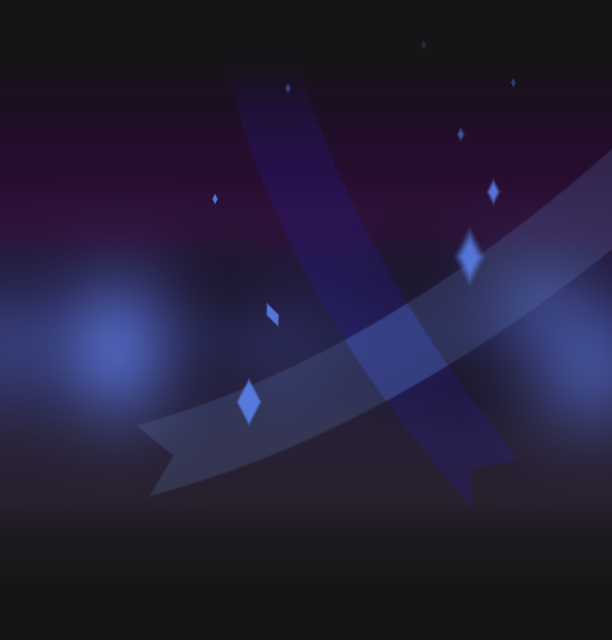
Write a Shadertoy shader that draws this background.

```glsl
// Dusky violet backdrop with soft blue glows, two translucent ribbons and drifting gems.

// Lengths are in canvas heights, origin at the lower left.
const vec3 GLOW_BLUE   = vec3(0.31, 0.39, 0.73);
const vec3 SHADE       = vec3(0.10, 0.08, 0.14);
const vec3 PALE_RIBBON = vec3(0.38, 0.50, 0.76);
const vec3 DEEP_RIBBON = vec3(0.15, 0.11, 0.70);
const vec3 OVERLAP     = vec3(0.02, 0.05, 0.09);
const vec3 GEM_BLUE    = vec3(0.36, 0.52, 0.95);
const float PALE_ALPHA = 0.22;
const float DEEP_ALPHA = 0.20;
const float RIBBON_SOFT = 0.0025;
const float GEM_ASPECT = 0.52;

// Backdrop stops: height, then colour
const int STOP_COUNT = 11;
const vec4 STOPS[STOP_COUNT] = vec4[](
    vec4(0.07, 0.080, 0.080, 0.082), vec4(0.15, 0.105, 0.098, 0.115),
    vec4(0.23, 0.155, 0.125, 0.180), vec4(0.31, 0.155, 0.125, 0.200),
    vec4(0.40, 0.130, 0.110, 0.215), vec4(0.48, 0.130, 0.120, 0.265),
    vec4(0.57, 0.130, 0.100, 0.230), vec4(0.65, 0.175, 0.070, 0.220),
    vec4(0.75, 0.145, 0.050, 0.180), vec4(0.84, 0.110, 0.060, 0.130),
    vec4(0.92, 0.082, 0.080, 0.086));

// Gems: centre, half height, edge blur
const int GEM_COUNT = 9;
const int LEANING_GEM = 1;
const float GEM_LEAN = 0.48;
const vec4 GEMS[GEM_COUNT] = vec4[](
    vec4(0.389, 0.372, 0.035, 0.003), vec4(0.426, 0.508, 0.018, 0.002),
    vec4(0.336, 0.689, 0.008, 0.001), vec4(0.450, 0.862, 0.008, 0.001),
    vec4(0.662, 0.930, 0.007, 0.001), vec4(0.802, 0.871, 0.007, 0.001),
    vec4(0.720, 0.790, 0.009, 0.003), vec4(0.771, 0.700, 0.017, 0.004),
    vec4(0.734, 0.599, 0.036, 0.009));

vec3 backdrop(float y) {
    vec3 color = STOPS[0].yzw;
    for (int i = 1; i < STOP_COUNT; i++)
        color = mix(color, STOPS[i].yzw, smoothstep(STOPS[i - 1].x, STOPS[i].x, y));
    return color;
}

float glow(vec2 p, vec2 center, vec2 radius) {
    vec2 d = (p - center) / radius;
    return exp(-dot(d, d));
}

float parabola(float t, vec3 k) {
    return (k.x * t + k.y) * t + k.z;
}

float inside(float depth, float soft) {
    return smoothstep(-soft, soft, depth);
}

// Rising ribbon with a swallowtail on its left end
float paleRibbon(vec2 p) {
    float top = parabola(p.x, vec3(0.407, 0.1055, 0.294)) - p.y;
    float bottom = p.y - parabola(p.x, vec3(0.374, 0.0885, 0.184));
    float rise = p.y - 0.288;
    float tail = p.x - 0.271 + max(1.24 * rise, -0.587 * rise);
    return inside(min(min(top, bottom) * 0.87, tail * 0.7), RIBBON_SOFT);
}

// Falling ribbon, faded at the top and notched at the bottom
float deepRibbon(vec2 p) {
    float left = p.x - parabola(p.y, vec3(0.471, -1.075, 0.939));
    float right = parabola(p.y, vec3(0.409, -1.0406, 1.071)) - p.x;
    float tail = max(0.738 - p.x, p.y - 0.268 - 0.18 * (p.x - 0.738));
    float fade = 1.0 - smoothstep(0.76, 0.93, p.y);
    return inside(min(min(left, right) * 0.87, tail), RIBBON_SOFT) * fade;
}

float gemMask(vec2 d, float halfHeight, float blur) {
    float halfWidth = halfHeight * GEM_ASPECT;
    float depth = 1.0 - abs(d.x) / halfWidth - abs(d.y) / halfHeight;
    return inside(depth * halfWidth * 0.89, max(blur, 0.7 / iResolution.y));
}

void mainImage(out vec4 fragColor, in vec2 fragCoord) {
    vec2 p = fragCoord / iResolution.y;
    vec3 color = backdrop(p.y);

    // Dark hollows between the lights
    float hollow = glow(p, vec2(0.35, 0.56), vec2(0.08, 0.07))
                 + glow(p, vec2(0.65, 0.57), vec2(0.09, 0.08))
                 + glow(p, vec2(0.73, 0.39), vec2(0.08, 0.07));
    color = mix(color, SHADE, min(0.5 * hollow, 1.0));

    // Blue lights at the sides and a faint one in the middle
    float light = 0.88 * glow(p, vec2(0.184, 0.453), vec2(0.092, 0.115))
                + 0.40 * glow(p, vec2(0.0, 0.450), vec2(0.120, 0.105))
                + 0.65 * glow(p, vec2(0.925, 0.425), vec2(0.105, 0.105))
                + 0.35 * glow(p, vec2(0.840, 0.535), vec2(0.090, 0.080))
                + 0.15 * glow(p, vec2(0.440, 0.440), vec2(0.090, 0.090));
    color = mix(color, GLOW_BLUE, min(light, 1.0));

    // Translucent ribbons, brighter where they cross
    float deep = deepRibbon(p);
    float pale = paleRibbon(p);
    color = mix(color, DEEP_RIBBON, DEEP_ALPHA * deep);
    color = mix(color, PALE_RIBBON, PALE_ALPHA * pale);
    color += OVERLAP * deep * pale;

    // Gems dim toward the top
    for (int i = 0; i < GEM_COUNT; i++) {
        vec4 gem = GEMS[i];
        vec2 d = p - gem.xy;
        if (i == LEANING_GEM) d.x += GEM_LEAN * d.y;
        float opacity = 0.85 * clamp((1.0 - gem.y) / 0.3, 0.0, 1.0);
        color = mix(color, GEM_BLUE, opacity * gemMask(d, gem.z, gem.w));
    }
    fragColor = vec4(color, 1.0);
}
```
